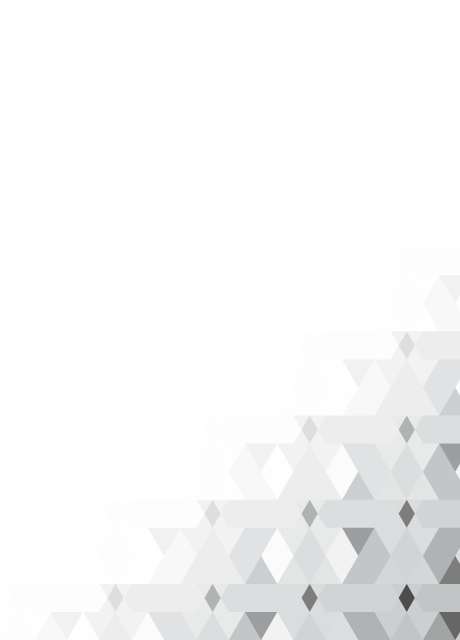
Give the GLSL for this background, as a WebGL 1 fragment shader.

```glsl
precision highp float;
// Triangular mosaic in cool grays, darkening from white toward the lower right corner.
uniform vec2 u_resolution;

// Picks the tone for a darkness level; levels below zero are white.
float tone(float level, float t0, float t1, float t2, float t3, float t4) {
  if (level < -0.5) return 1.0;
  if (level < 0.5) return t0;
  if (level < 1.5) return t1;
  if (level < 2.5) return t2;
  return level < 3.5 ? t3 : t4;
}

float plateTone(float level) { return tone(level, 0.991, 0.93, 0.867, 0.83, 0.77); }
float gemTone(float level) { return tone(level, 0.992, 0.87, 0.70, 0.49, 0.30); }
float accentTone(float level) { return tone(level, 0.945, 0.81, 0.62, 0.49, 0.40); }
float bandTone(float level) { return tone(level, 0.972, 0.885, 0.775, 0.70, 0.64); }
float blankTone(float level) { return tone(level, 0.998, 0.985, 0.95, 0.87, 0.80); }
float fillTone(float level) { return tone(level, 0.996, 0.95, 0.915, 0.86, 0.81); }

// Gray of the mosaic at a point on the triangle lattice.
float mosaic(vec2 p) {
  // Cells are three triangles wide and three rows high.
  vec2 cell = floor((p + vec2(1.5, 1.0)) / 3.0);
  float u = p.x - 3.0 * cell.x;
  float w = p.y + 1.0 - 3.0 * cell.y;
  float level = cell.x - cell.y;
  float jointLevel = level + step(0.0, u);
  float joint = 2.0 * (1.5 - abs(u));

  // Upper row: long hexagonal plates with small gems between them.
  if (w > 2.0) {
    float h = abs(w - 2.5);
    if (abs(u) + 0.5 * h < 1.25) return plateTone(level);
    if (joint + h < 0.5) return gemTone(jointLevel);
    return fillTone(jointLevel);
  }

  // Lower rows: large diamonds at the cell joints.
  float d = abs(w - 1.0);
  if (joint + d < 1.0) return plateTone(jointLevel);

  // Central triangles: one accent, one part of the folded band.
  bool upper = w > 1.0;
  bool evenLevel = mod(level, 2.0) < 0.5;
  if (2.0 * abs(u) < d)
    return upper == evenLevel ? accentTone(level) : bandTone(level);

  // Side diamonds: the band turns to alternate sides by column.
  if (2.0 * abs(abs(u) - 0.5) + d < 1.0) {
    bool bandRight = mod(cell.x, 2.0) > 0.5;
    return (u > 0.0) == bandRight ? bandTone(level) : blankTone(level);
  }
  return fillTone(jointLevel) - (upper || jointLevel < 0.5 ? 0.0 : 0.02);
}

void main() {
  // Average a grid of samples for smooth edges.
  float gray = 0.0;
  for (int j = 0; j < 4; j++) {
    for (int i = 0; i < 4; i++) {
      vec2 offset = (vec2(float(i), float(j)) + 0.5) / 4.0 - 0.5;
      vec2 uv = (gl_FragCoord.xy + offset) / u_resolution;
      gray += mosaic(uv * vec2(14.216, 22.81) - vec2(2.07, 0.0)) / 16.0;
    }
  }

  // Cool tint in the middle grays.
  float tint = smoothstep(1.0, 0.8, gray) * smoothstep(0.5, 0.75, gray);
  gl_FragColor = vec4(gray + vec3(-0.009, 0.003, 0.008) * tint, 1.0);
}
```
